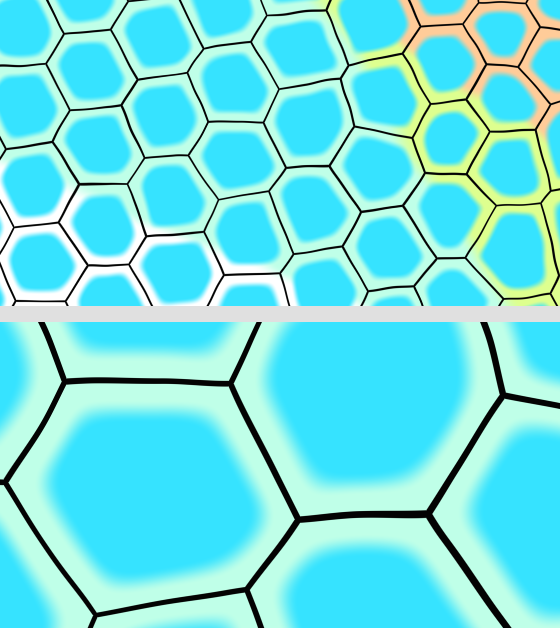
Top, the full canvas; bottom, a detail of the centre.
Give the GLSL for this pattern, as a Shadertoy shader.

```glsl
const vec3 CELL_CYAN   = vec3(0.21, 0.89, 1.00);
const vec3 GLOW_WHITE  = vec3(1.00, 1.00, 1.00);
const vec3 GLOW_MINT   = vec3(0.75, 1.00, 0.91);
const vec3 GLOW_LIME   = vec3(0.87, 1.00, 0.56);
const vec3 GLOW_PEACH  = vec3(1.00, 0.80, 0.60);
const vec3 INK         = vec3(0.01);

const vec2 ORIGIN      = vec2(0.323, 0.51);    // seed of cell (0, 0)
const vec2 COLUMN_STEP = vec2(0.238, -0.145);  // skewed hexagonal lattice
const vec2 ROW_STEP    = vec2(-0.022, 0.253);
const vec2 DENSE_SPOT  = vec2(1.70, 0.90);     // cells shrink towards here
const float DENSE_PULL = 0.42;
const float DENSE_SIZE = 0.38;
const float JITTER_MIN = 0.035;
const float JITTER_MAX = 0.095;
const float LINE_HALF  = 0.0034;
const float GLOW_INNER = 0.019;
const float GLOW_OUTER = 0.044;
const float ROUNDING   = 95.0;
const float WOBBLE     = 0.007;

float hash(vec2 p) {
    return fract(sin(dot(p, vec2(127.1, 311.7))) * 43758.5453);
}

float noise(vec2 p) {
    vec2 i = floor(p), f = fract(p);
    f = f * f * (3.0 - 2.0 * f);
    return mix(mix(hash(i), hash(i + vec2(1, 0)), f.x),
               mix(hash(i + vec2(0, 1)), hash(i + vec2(1, 1)), f.x), f.y);
}

// Jittered lattice point, drawn towards the dense spot
vec2 seedPoint(vec2 id) {
    vec2 s = ORIGIN + id.x * COLUMN_STEP + id.y * ROW_STEP;
    vec2 random = vec2(hash(id + 3.7), hash(id + 41.3)) - 0.5;
    s += random * mix(JITTER_MIN, JITTER_MAX, smoothstep(0.8, 1.5, s.x));
    vec2 toSpot = DENSE_SPOT - s;
    return s + toSpot * DENSE_PULL * exp(-dot(toSpot, toSpot) / (DENSE_SIZE * DENSE_SIZE));
}

// x: distance to the nearest wall, y: same with rounded corners
vec2 wallDistance(vec2 p) {
    vec2 base = round(inverse(mat2(COLUMN_STEP, ROW_STEP)) * (p - ORIGIN));
    vec2 nearId = base, nearSeed = vec2(0.0);
    float nearest = 1e5;
    for (int j = -2; j <= 2; j++)
    for (int i = -2; i <= 2; i++) {
        vec2 id = base + vec2(i, j);
        vec2 s = seedPoint(id);
        float d = dot(s - p, s - p);
        if (d < nearest) { nearest = d; nearId = id; nearSeed = s; }
    }
    float wall = 1e5, sum = 0.0;
    for (int j = -2; j <= 2; j++)
    for (int i = -2; i <= 2; i++) {
        if (i == 0 && j == 0) continue;
        vec2 s = seedPoint(nearId + vec2(i, j));
        float d = dot(0.5 * (s + nearSeed) - p, normalize(s - nearSeed));
        wall = min(wall, d);
        sum += exp(-ROUNDING * d);
    }
    return vec2(wall, -log(sum) / ROUNDING);
}

// Diagonal zones from lower left to upper right
vec3 glowColor(vec2 p) {
    p += 0.06 * (vec2(noise(p * 6.0), noise(p * 6.0 + 17.0)) - 0.5);
    float white = 0.48 - 0.42 * p.x - p.y;
    float lime  = p.x - 1.05 - 0.6 * (1.0 - p.y);
    float peach = p.y - 0.88 + 0.714 * (p.x - 1.29);
    vec3 c = mix(GLOW_MINT, GLOW_WHITE, smoothstep(-0.03, 0.03, white));
    c = mix(c, GLOW_LIME, smoothstep(-0.05, 0.04, lime));
    return mix(c, GLOW_PEACH, smoothstep(-0.02, 0.03, peach));
}

void mainImage(out vec4 fragColor, in vec2 fragCoord) {
    vec2 p = fragCoord / iResolution.y;
    float pixel = 1.0 / iResolution.y;

    // Hand-drawn wobble of the walls
    vec2 q = p + WOBBLE * (vec2(noise(p * 14.0), noise(p * 14.0 + 31.0)) - 0.5);
    vec2 wall = wallDistance(q);

    // Soft brushed glow along the walls
    float brush = 0.012 * (noise(p * 9.0 + 5.0) - 0.5);
    float glow = 1.0 - smoothstep(GLOW_INNER, GLOW_OUTER, wall.y + brush);
    vec3 color = mix(CELL_CYAN, glowColor(p), glow);

    // Ink line of varying pressure
    float width = LINE_HALF * mix(0.7, 1.2, noise(p * 7.0 + 53.0));
    float ink = 1.0 - smoothstep(width - 0.7 * pixel, width + 0.7 * pixel, wall.x);
    fragColor = vec4(mix(color, INK, ink), 1.0);
}
```
